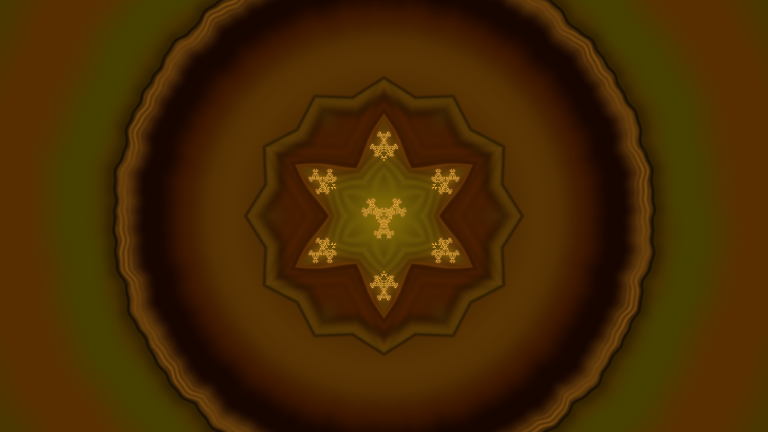
This background is drawn by a Shadertoy shader. Its source:

```glsl
const float PI = 3.14159265;

// Angle folded into n mirrored sectors, measured from the sector axis
float foldAngle(vec2 p, float n, float axis) {
    float halfSector = PI / n;
    return abs(mod(atan(p.y, p.x) - axis + halfSector, 2.0 * halfSector) - halfSector);
}

vec2 foldSector(vec2 p, float n, float axis) {
    float a = foldAngle(p, n, axis);
    return length(p) * vec2(cos(a), sin(a));
}

// Signed distance to the sides of an n-pointed star, negative inside
float starDistance(vec2 p, float n, float axis, float tip, float notch) {
    vec2 q = foldSector(p, n, axis);
    vec2 tipPoint = vec2(tip, 0.0);
    vec2 side = notch * vec2(cos(PI / n), sin(PI / n)) - tipPoint;
    return dot(q - tipPoint, normalize(vec2(side.y, -side.x)));
}

float band(float x, float centre, float width) {
    float t = (x - centre) / width;
    return exp(-t * t);
}

// Branching three-way filigree of unit radius, its first lobe along axis
float filigree(vec2 p, float axis) {
    float scale = 1.0, light = 0.0;
    for (int i = 0; i < 4; i++) {
        p = foldSector(p, 3.0, axis) - vec2(0.56, 0.0);
        p *= 2.05;
        scale *= 2.05;
        axis = PI / 3.0 - axis * 0.4;
        light += exp(-9.0 * abs(length(p) - 0.55)) * 0.22;
    }
    float d = (length(p) - 0.9) / scale;
    return (1.0 - smoothstep(-0.03, 0.09, d)) * (0.55 + light);
}

// Rings from the dark halo outwards
vec3 outerRings(vec2 p, float r, float a) {
    float scallop = 0.007 * abs(sin(12.0 * a)) + 0.003 * sin(36.0 * a + 1.0) + 0.0015 * sin(83.0 * a);
    float rr = r - scallop * smoothstep(0.35, 0.6, r);

    vec3 col = mix(vec3(0.30, 0.16, 0.005), vec3(0.34, 0.20, 0.01), band(r, 0.36, 0.06));
    col = mix(col, vec3(0.24, 0.09, 0.0), smoothstep(0.40, 0.475, rr));
    col = mix(col, vec3(0.09, 0.02, 0.0), smoothstep(0.455, 0.525, rr));

    // Ochre rim with fine ridges
    float ridges = sin(rr * 520.0 + 2.0 * sin(24.0 * a));
    float rim = smoothstep(0.548, 0.602, rr);
    col = mix(col, vec3(0.40, 0.24, 0.04), rim);
    col *= 1.0 + 0.2 * ridges * band(rr, 0.602, 0.02) * (0.6 + 0.4 * sin(12.0 * a));
    col *= 1.0 - 0.8 * band(rr, 0.622, 0.008);

    // Soft olive and rust bands beyond the rim
    float drift = r + 0.006 * sin(12.0 * a) + 0.003 * sin(31.0 * a);
    vec3 field = mix(vec3(0.29, 0.19, 0.0), vec3(0.27, 0.245, 0.0), smoothstep(0.63, 0.70, drift));
    field = mix(field, vec3(0.34, 0.18, 0.0), smoothstep(0.71, 0.84, drift));
    field = mix(field, vec3(0.28, 0.21, 0.0), smoothstep(0.90, 1.02, drift));
    field *= 1.0 - 0.3 * band(rr, 0.625, 0.02);
    return mix(col, field, smoothstep(0.619, 0.627, rr));
}

void mainImage(out vec4 fragColor, in vec2 fragCoord) {
    vec2 p = (fragCoord - 0.5 * iResolution.xy) / iResolution.y;
    float r = length(p);
    float a = atan(p.y, p.x);
    float pixel = 1.0 / iResolution.y;
    vec3 col = outerRings(p, r, a);

    // Twelve-pointed medallion
    float medallion = starDistance(p, 12.0, 0.0, 0.320, 0.283);
    float star = starDistance(p, 6.0, PI / 6.0, 0.234, 0.130);
    vec3 plate = mix(vec3(0.27, 0.11, 0.0), vec3(0.34, 0.22, 0.015), smoothstep(-0.05, -0.006, medallion));
    plate *= 1.0 - 0.28 * band(medallion, -0.035, 0.012);
    plate *= 1.0 + 0.06 * sin(star * 230.0) * band(star, 0.03, 0.03);
    plate = mix(plate, vec3(0.25, 0.18, 0.01), 0.5 * band(foldAngle(p, 6.0, 0.0) * r, 0.0, 0.018) * band(r, 0.26, 0.025));
    col = mix(col, plate, 1.0 - smoothstep(-pixel, pixel, medallion));
    col *= 1.0 - 0.4 * band(medallion, 0.0, 0.004);

    // Six-pointed olive star with bowed contour lines
    float bowed = star - 0.004 * sin(r * 40.0);
    vec3 leaf = mix(vec3(0.32, 0.17, 0.01), vec3(0.36, 0.26, 0.015), smoothstep(0.0, -0.035, bowed));
    leaf = mix(leaf, vec3(0.42, 0.36, 0.01), exp(-r * r / 0.0075));
    leaf *= 1.0 + 0.07 * sin(bowed * 260.0 + 3.0 * sin(r * 50.0)) * smoothstep(0.03, 0.10, r);
    col = mix(col, leaf, 1.0 - smoothstep(-0.004, 0.004, bowed));
    col += vec3(0.08, 0.05, 0.01) * band(bowed, 0.0, 0.0025);
    col *= 1.0 - 0.2 * band(bowed, 0.007, 0.005);

    // Golden filigree in the centre and in each leaf
    vec2 q = foldSector(p, 6.0, PI / 6.0) - vec2(0.164, 0.0);
    float gold = filigree(p / 0.053, PI / 6.0);
    gold = max(gold, filigree(q / 0.034, 0.0));
    gold = max(gold, filigree((q + vec2(0.020, 0.0)) / 0.016, PI));
    float glow = exp(-r * r / 0.003) + exp(-dot(q, q) / 0.0009);
    col += vec3(0.10, 0.06, 0.01) * glow;
    col = mix(col, vec3(0.84, 0.60, 0.20) * (0.6 + 0.5 * gold), clamp(gold, 0.0, 0.9));

    fragColor = vec4(clamp(col, 0.0, 1.0), 1.0);
}
```
